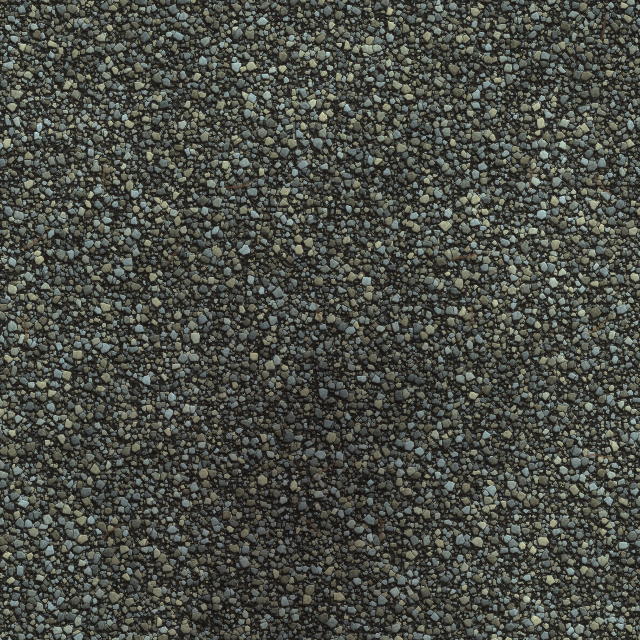
A WebGL 2 fragment shader for this texture:

```glsl
#version 300 es
precision highp float;
// Crushed grey-green gravel: three layers of scattered angular stones, from
// fine chips up to larger pebbles, each a polygon with lit facets and a cast
// shadow. Broad uneven light and a few dry twigs finish the ground.

uniform vec2 u_resolution;
out vec4 fragColor;

const float TAU = 6.2831853;
const int LAYERS = 3;
const int FACETS = 6;
const float DENSITY[3] = float[3](148.0, 98.0, 66.0);   // cells across the canvas
const float PRESENCE[3] = float[3](0.95, 0.80, 0.52);   // share of cells filled
const float BASE_TONE[3] = float[3](0.40, 0.50, 0.55);  // mean stone brightness
const float TONE_SPREAD = 0.44;
const vec2 LIGHT = vec2(0.36, 0.93);
const float SHADOW_LENGTH = 0.20;
const float RIM_WIDTH = 0.20;
const float RIM_STRENGTH = 0.24;
const float GRAIN = 0.16;
const vec3 GAP_COLOR = vec3(0.095, 0.085, 0.075);
const vec3 STONE_COLOR = vec3(0.72, 0.78, 0.73);
const vec3 WARM_TINT = vec3(1.07, 1.01, 0.88);
const vec3 COOL_TINT = vec3(0.93, 1.00, 1.07);
const vec3 TWIG_COLOR = vec3(0.40, 0.30, 0.21);
const float TWIG_CELLS = 9.0;

vec4 hash4(vec2 p) {
    vec4 h = fract(p.xyxy * vec4(0.1031, 0.1030, 0.0973, 0.1099));
    h += dot(h, h.wzxy + 33.33);
    return fract((h.xxyz + h.yzzw) * h.zywx);
}

vec2 gradientAt(vec2 cell) {
    float a = TAU * hash4(cell + 17.0).x;
    return vec2(cos(a), sin(a));
}

// Gradient noise, roughly -0.7 to 0.7
float noise(vec2 p) {
    vec2 i = floor(p), f = p - i;
    vec2 u = f * f * f * (f * (f * 6.0 - 15.0) + 10.0);
    vec2 e = vec2(1.0, 0.0);
    float low = mix(dot(gradientAt(i), f), dot(gradientAt(i + e), f - e), u.x);
    float high = mix(dot(gradientAt(i + e.yx), f - e.yx), dot(gradientAt(i + 1.0), f - 1.0), u.x);
    return mix(low, high, u.y);
}

// x: distance to an irregular polygon, yz: normal of the nearest facet,
// w: distance to the shadow that the polygon casts
vec4 stone(vec2 q, float radius, vec4 rnd) {
    vec4 s = vec4(-9.0, 0.0, 0.0, -9.0);
    float turn = rnd.z * TAU;
    vec2 axis = vec2(cos(turn), sin(turn));
    for (int i = 0; i < FACETS; i++) {
        float k = fract(rnd.w * 37.7 * float(i + 1) + rnd.x * 11.3);
        float a = turn + (float(i) + 0.8 * (k - 0.5)) * TAU / float(FACETS);
        vec2 n = vec2(cos(a), sin(a));
        float along = dot(n, axis);
        float reach = radius * (0.78 + 0.36 * fract(k * 7.9)) * (1.0 - 0.45 * rnd.y * along * along);
        float d = dot(q, n) - reach;
        if (d > s.x) s.xyz = vec3(d, n);
        s.w = max(s.w, d + SHADOW_LENGTH * dot(LIGHT, n));
    }
    return s;
}

// Lay one layer of stones over the ground colour
vec3 addStones(vec3 ground, vec2 uv, int layer) {
    vec2 p = uv * DENSITY[layer] + 31.7 * float(layer);
    vec2 home = floor(p);
    vec4 nearest = vec4(9.0), id = vec4(0.0);
    vec2 local = vec2(0.0);
    float second = 9.0, shadow = 9.0;
    for (int y = -1; y <= 1; y++) for (int x = -1; x <= 1; x++) {
        vec2 cell = home + vec2(x, y);
        vec4 place = hash4(cell + 71.0 * float(layer));
        if (place.w > PRESENCE[layer]) continue;
        vec4 look = hash4(cell.yx + 213.0 + 53.0 * float(layer));
        vec2 q = p - cell - 0.5 - 0.8 * (place.xy - 0.5);
        vec4 s = stone(q, mix(0.34, 0.56, place.z), look);
        shadow = min(shadow, s.w);
        if (s.x < nearest.x) {
            second = nearest.x;
            nearest = s;
            id = vec4(look.x, place.xyz);
            local = q;
        } else second = min(second, s.x);
    }
    // Depth inside the stone, cut by its neighbour
    float depth = min(-nearest.x, 0.5 * (second - nearest.x));
    float soft = 0.8 * DENSITY[layer] / u_resolution.y;
    float rim = 1.0 - smoothstep(0.0, RIM_WIDTH, depth);
    float tone = BASE_TONE[layer] + TONE_SPREAD * (id.x - 0.5);
    tone += RIM_STRENGTH * rim * dot(nearest.yz, LIGHT) + 0.22 * dot(local, LIGHT);
    tone += GRAIN * noise(p * 4.5) + 0.10 * noise(p * 1.9 + 40.0);
    tone *= mix(0.35, 1.0, smoothstep(-0.02, 0.09, depth));
    vec3 tint = mix(COOL_TINT, WARM_TINT, smoothstep(0.1, 0.95, fract(id.y * 13.7 + id.w)));
    vec3 color = mix(GAP_COLOR, STONE_COLOR * tint, clamp(tone, 0.0, 1.1));
    ground = mix(ground, GAP_COLOR, 0.78 * (1.0 - smoothstep(-0.06, 0.08, shadow)));
    return mix(ground, color, smoothstep(-soft, soft, -nearest.x));
}

// Coverage of sparse, thin, bent twigs
float twigs(vec2 uv) {
    vec2 p = uv * TWIG_CELLS;
    vec4 rnd = hash4(floor(p) + 5.0);
    vec2 q = fract(p) - 0.5 - 0.3 * (rnd.xy - 0.5);
    float a = rnd.z * TAU;
    q = mat2(cos(a), -sin(a), sin(a), cos(a)) * q;
    float bend = abs(q.y - (rnd.x - 0.5) * 3.0 * q.x * q.x - 0.03 * noise(p * 9.0));
    float soft = TWIG_CELLS / u_resolution.y;
    float body = 1.0 - smoothstep(0.008, 0.012 + soft, bend);
    return body * (1.0 - smoothstep(0.14, 0.22, abs(q.x))) * step(rnd.w, 0.22);
}

void main() {
    vec2 uv = gl_FragCoord.xy / u_resolution.y;
    vec3 color = mix(GAP_COLOR, STONE_COLOR, max(0.0, 0.08 + 0.2 * noise(uv * 190.0)));
    for (int i = 0; i < LAYERS; i++) color = addStones(color, uv, i);
    color = mix(color, TWIG_COLOR, 0.6 * twigs(uv));

    // Broad light: a dim, slightly warmer patch low in the middle
    vec2 w = (uv - vec2(0.44, 0.20)) / vec2(0.25, 0.36);
    float dim = exp(-dot(w, w));
    float light = 1.08 + 0.14 * noise(uv * 4.0) + 0.12 * noise(uv * 13.0) - 0.30 * dim;
    color *= light * mix(vec3(1.0), vec3(1.02, 0.97, 0.99), dim);
    fragColor = vec4(clamp(color, 0.0, 1.0), 1.0);
}
```
